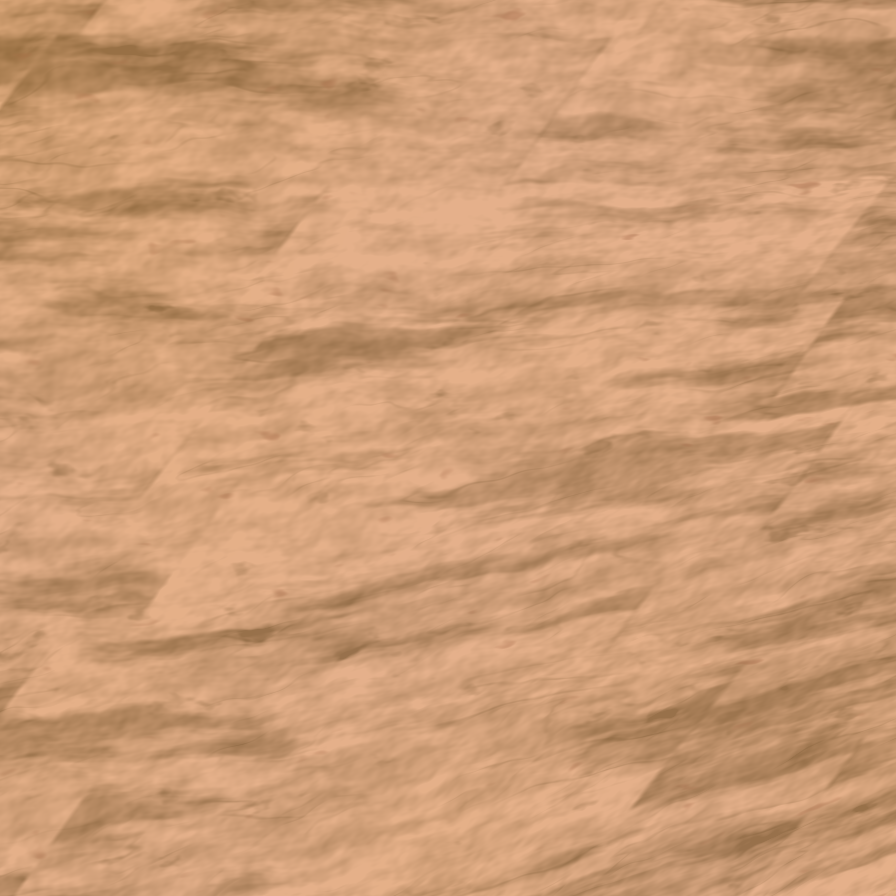
This texture is drawn by a Shadertoy shader. Its source:

```glsl
const vec3 DARK_GRAIN = vec3(0.58, 0.43, 0.28);
const vec3 PALE_WOOD = vec3(0.89, 0.685, 0.535);
const vec3 RED_STAIN = vec3(0.64, 0.41, 0.28);

float hash(vec2 p) {
    vec3 q = fract(p.xyx * vec3(0.1031, 0.1030, 0.0973));
    q += dot(q, q.yzx + 33.33);
    return fract((q.x + q.y) * q.z);
}

float cornerSlope(vec2 cell, vec2 offset) {
    float angle = 6.2832 * hash(cell);
    return dot(vec2(cos(angle), sin(angle)), offset);
}

float gradientNoise(vec2 p) {
    vec2 i = floor(p), f = p - i;
    vec2 w = f * f * f * (f * (f * 6.0 - 15.0) + 10.0);
    vec2 e = vec2(1.0, 0.0);
    float low = mix(cornerSlope(i, f), cornerSlope(i + e, f - e), w.x);
    float high = mix(cornerSlope(i + e.yx, f - e.yx), cornerSlope(i + 1.0, f - 1.0), w.x);
    return mix(low, high, w.y);
}

float fbm(vec2 p, int octaves) {
    float sum = 0.0, amplitude = 1.0;
    for (int i = 0; i < octaves; i++) {
        sum += amplitude * gradientNoise(p);
        p = p * 2.03 + vec2(17.3, 9.1);
        amplitude *= 0.5;
    }
    return sum;
}

// Thin broken lines where the noise crosses zero
float veins(vec2 p, float width) {
    float line = 1.0 - smoothstep(0.0, width, abs(fbm(p, 3)));
    return line * smoothstep(-0.05, 0.35, gradientNoise(p * vec2(0.9, 0.6) + 53.0));
}

// Grain coordinates: level at the top, fanning upward at the lower right
vec2 bendGrain(vec2 p) {
    float rise = (0.29 * p.x * p.x + 0.09 * p.x) * max(0.85 - p.y, 0.0);
    float wave = 0.022 * gradientNoise(p * vec2(2.5, 4.0) + 5.0)
               + 0.009 * gradientNoise(p * vec2(9.0, 14.0) + 31.0)
               + 0.004 * gradientNoise(p * vec2(26.0, 32.0) + 77.0);
    return vec2(p.x, p.y - rise + wave);
}

// Lightness of one board: wide dark bands, thin streaks and an own tone
float boardTone(vec2 g, vec2 id) {
    vec2 q = g + hash(id + 40.0) * vec2(9.0, 5.0) + 20.0;
    float band = fbm(q * vec2(2.2, 13.0), 5);
    float streak = fbm(q * vec2(7.0, 52.0), 3);
    return 0.87 - 0.44 * smoothstep(0.0, 0.32, band)
         + 0.22 * streak + 0.2 * (hash(id + 71.0) - 0.5);
}

// One row of boards, parted by slanted joints
float rowTone(vec2 g, float slantX, float row) {
    float boardLength = 0.62, jointWidth = 0.008;
    float along = slantX / boardLength + hash(vec2(row + 12.0, 3.0));
    float board = floor(along);
    float f = along - board;
    float blend = smoothstep(1.0 - jointWidth / boardLength, 1.0, f);
    float tone = mix(boardTone(g, vec2(board, row)), boardTone(g, vec2(board + 1.0, row)), blend);
    float seam = 1.0 - smoothstep(0.0, 0.006, abs(f - 0.993) * boardLength);
    return tone + 0.15 * seam * (gradientNoise(g * 9.0) - 0.3);
}

// Rows of boards following the grain, with soft edges
float floorTone(vec2 g, float slantX) {
    float rowHeight = 0.17;
    float across = g.y / rowHeight + 0.35;
    float row = floor(across);
    float blend = smoothstep(0.95, 1.0, across - row);
    return mix(rowTone(g, slantX, row), rowTone(g, slantX, row + 1.0), blend);
}

void mainImage(out vec4 fragColor, in vec2 fragCoord) {
    vec2 p = fragCoord / iResolution.xy;
    vec2 g = bendGrain(p);
    vec2 slanted = vec2(g.x, g.y - 0.22 * g.x);
    float tone = floorTone(g, p.x - 0.75 * p.y + 0.012 * gradientNoise(p * 4.0));

    // Shared bands and dark veins
    tone -= 0.16 * smoothstep(0.0, 0.35, fbm(g * vec2(1.3, 8.0) + 61.0, 4));
    tone -= 0.18 * veins(g * vec2(3.5, 19.0) + 15.0, 0.09);
    tone -= 0.13 * veins(slanted * vec2(8.0, 30.0) + 97.0, 0.12);

    // Blotches, mottling and fine grit
    tone += 0.13 * fbm(slanted * vec2(9.0, 22.0) + 37.0, 2);
    tone += 0.25 * fbm(slanted * vec2(24.0, 46.0) + 83.0, 3);
    tone += 0.13 * gradientNoise(slanted * vec2(85.0, 120.0) + 7.0);

    // Sparse knots and reddish flecks
    float knot = smoothstep(0.42, 0.75, fbm(g * vec2(13.0, 24.0) + 47.0, 4));
    float fleck = smoothstep(0.5, 0.8, fbm(g * vec2(15.0, 34.0) + 129.0, 3));
    tone -= 0.35 * knot;

    vec3 color = mix(DARK_GRAIN, PALE_WOOD, clamp(tone, 0.05, 1.02));
    color = mix(color, RED_STAIN, 0.4 * fleck);

    // Uneven yellowing, strongest at the upper left
    float yellowing = 0.5 * gradientNoise(p * 3.0 + 11.0)
                    + 1.0 - smoothstep(0.0, 0.6, length(p - vec2(0.0, 1.0)));
    color -= vec3(0.0, 0.006, 0.035) * yellowing;

    fragColor = vec4(color, 1.0);
}
```
